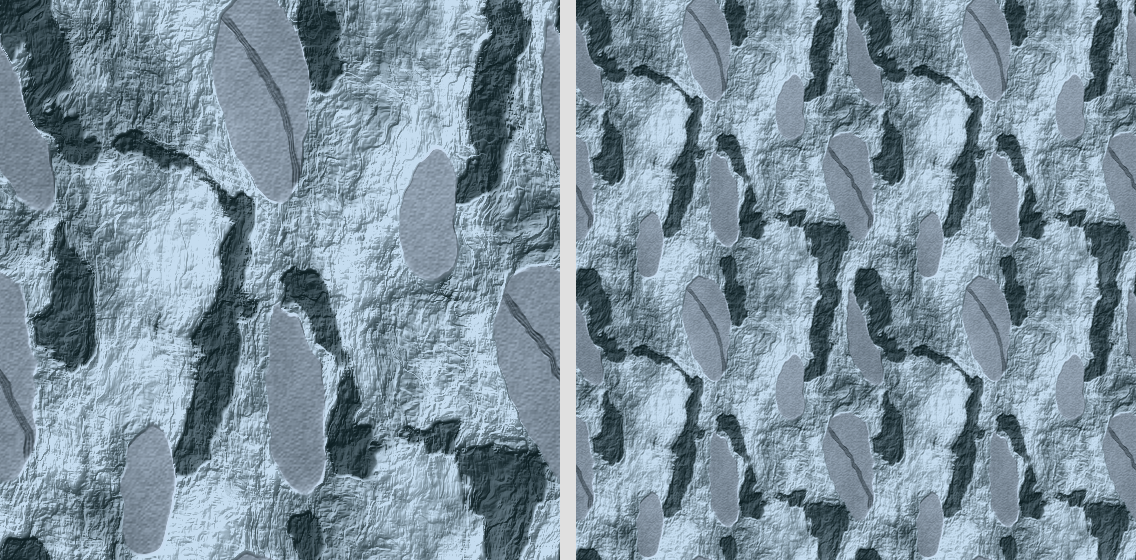
Left: one tile. Right: repeated 2 by 2.
This texture is drawn by a WebGL 2 fragment shader. Its source:

```glsl
#version 300 es
precision highp float;
// Weathered blue-grey bark: crumbly ridges, dark fissures and smooth flaked plates.
// Wrapping noise builds a relief, which is lit from the upper left; the large
// shapes repeat on a half-drop lattice, so the canvas tiles on all sides.
uniform vec2 u_resolution;
out vec4 fragColor;

struct Bark { float height; float tone; float plate; };

float hash(vec2 cell) {
  return fract(sin(dot(cell, vec2(127.1, 311.7))) * 43758.5453);
}

// Value noise with a whole number of cells across the canvas
float noise(vec2 p, vec2 period, float seed) {
  p *= period;
  vec2 i = floor(p), f = fract(p);
  f = f * f * (3.0 - 2.0 * f);
  vec2 a = mod(i, period) + seed, b = mod(i + 1.0, period) + seed;
  return mix(mix(hash(a), hash(vec2(b.x, a.y)), f.x),
             mix(hash(vec2(a.x, b.y)), hash(b), f.x), f.y);
}

float fbm(vec2 p, vec2 period, float seed) {
  float sum = 0.0, amp = 0.516;
  for (int i = 0; i < 5; i++, period *= 2.0, amp *= 0.5)
    sum += amp * noise(p, period, seed + float(i));
  return sum;
}

// Creased lumps, from broad chunks to fine crumbs
float crumble(vec2 p, vec2 period) {
  float sum = 0.0, amp = 0.4;
  for (int i = 0; i < 6; i++, period *= 2.0, amp *= 0.62)
    sum += amp * abs(2.0 * noise(p, period, 5.0 + float(i)) - 1.0);
  return sum;
}

// Offset to the nearest point of the half-drop lattice
vec2 fold(vec2 d) {
  vec2 a = d - round(d), b = d - 0.5 - round(d - 0.5);
  return dot(a, a) < dot(b, b) ? a : b;
}

// Soft-edged stroke around a segment
float stroke(vec2 p, vec2 middle, vec2 halfSpan, float width) {
  vec2 q = fold(p - middle);
  float along = clamp(dot(q, halfSpan) / dot(halfSpan, halfSpan), -1.0, 1.0);
  return 1.0 - smoothstep(0.1 * width, 2.0 * width, length(q - halfSpan * along));
}

// Signed distance to a leaning oval; taper widens it upwards
float plateDistance(vec2 p, vec2 centre, vec2 size, float taper, float lean) {
  vec2 q = fold(p - centre);
  q.x += lean * q.y;
  float width = size.x * max(0.25, 1.0 + taper * q.y / size.y);
  return (length(q / vec2(width, size.y)) - 1.0) * size.x;
}

// Curved double crease running down the widest plate
float groove(vec2 p, vec2 centre) {
  vec2 q = fold(p - centre);
  float d = abs(q.x - 0.022 + 0.48 * q.y + 1.6 * q.y * q.y);
  float ends = smoothstep(0.16, 0.13, abs(q.y + 0.01));
  return ends * smoothstep(0.011, 0.007, d) * (0.5 + 0.5 * smoothstep(0.0, 0.004, abs(d - 0.003)));
}

// Broad meandering gaps between the ridges
float gaps(vec2 p) {
  float gap = stroke(p, vec2(0.32, 0.66), vec2(0.09, -0.05), 0.032);
  gap = max(gap, stroke(p, vec2(0.42, 0.53), vec2(0.01, -0.09), 0.042));
  gap = max(gap, stroke(p, vec2(0.38, 0.32), vec2(-0.035, -0.14), 0.034));
  gap = max(gap, stroke(p, vec2(0.60, 0.35), vec2(0.06, -0.15), 0.026));
  return max(gap, stroke(p, vec2(0.60, 0.97), vec2(0.015, -0.09), 0.026));
}

Bark bark(vec2 p) {
  vec2 bend = vec2(fbm(p, vec2(7, 5), 11.0), fbm(p, vec2(6, 5), 23.0)) - 0.5;
  vec2 fray = vec2(noise(p, vec2(47, 31), 71.0), noise(p, vec2(41, 37), 83.0)) - 0.5;
  vec2 ragged = p + 0.15 * bend + 0.015 * fray;
  vec2 chipped = p + 0.07 * bend + 0.008 * fray;

  // Smooth plates with a thin torn rim
  vec2 wide = vec2(0.48, 0.83);
  float d = plateDistance(chipped, wide, vec2(0.085, 0.19), 0.2, 0.1);
  d = min(d, plateDistance(chipped, vec2(0.77, 0.62), vec2(0.052, 0.12), -0.2, 0.0));
  d = min(d, plateDistance(chipped, vec2(0.53, 0.29), vec2(0.047, 0.17), -0.45, 0.18));
  float plate = 1.0 - smoothstep(-0.002, 0.002, d);
  float rim = exp(-abs(d) / 0.0025) * smoothstep(0.35, 0.6, noise(p, vec2(17, 13), 31.0));
  float crease = plate * groove(chipped, wide);

  // Lumps, chipped ledges and jagged fissures
  float lumps = crumble(p + 0.08 * bend, vec2(11, 6));
  float strata = 9.0 * fbm(p + 0.1 * bend, vec2(9, 5), 61.0);
  float ledges = floor(strata) + smoothstep(0.0, 0.14, fract(strata));
  float calm = stroke(ragged, vec2(0.26, 0.46), vec2(0.03, 0.13), 0.07);
  float gap = gaps(ragged) * (1.0 - plate);
  float jag = 1.3 * (fbm(ragged, vec2(15, 7), 97.0) - 0.5) + 0.8 * (0.3 - lumps);
  float fissure = smoothstep(0.36, 0.62, gap + jag - 0.15 * calm) * (1.0 - plate);

  // Relief and unlit tone
  float grain = noise(p, vec2(256), 41.0) - 0.5;
  float patches = fbm(p, vec2(5, 3), 53.0) - 0.5;
  float rough = mix(1.0, 0.6, calm) * (0.085 * lumps + 0.008 * ledges);
  float height = mix(rough, 0.065 + 0.0012 * grain + 0.03 * patches, plate);
  height += 0.003 * rim - 0.025 * fissure - 0.006 * crease;
  float tone = 0.61 + 1.1 * (lumps - 0.3) + 0.7 * patches + 0.13 * calm;
  tone *= (1.0 - 0.2 * gap) * (1.0 - 0.7 * fissure);
  tone = mix(tone, 0.62 + 0.4 * patches + 0.14 * grain, plate);
  return Bark(height, tone + 0.2 * rim - 0.4 * crease, plate);
}

void main() {
  vec2 p = gl_FragCoord.xy / u_resolution;
  float e = 0.0015;
  Bark b = bark(p);
  vec2 slope = vec2(bark(p + vec2(e, 0)).height, bark(p + vec2(0, e)).height) - b.height;
  float facing = dot(-slope / e, vec2(-0.55, 0.83));
  float light = facing / sqrt(1.0 + 0.6 * facing * facing);
  float tone = b.tone + 0.34 * light * smoothstep(-0.2, 0.5, b.tone);
  vec3 colour = mix(vec3(0.09, 0.16, 0.18), vec3(0.71, 0.80, 0.87), clamp(tone, -0.08, 1.1));
  fragColor = vec4(colour + b.plate * vec3(0.012, -0.01, -0.004), 1.0);
}
```
